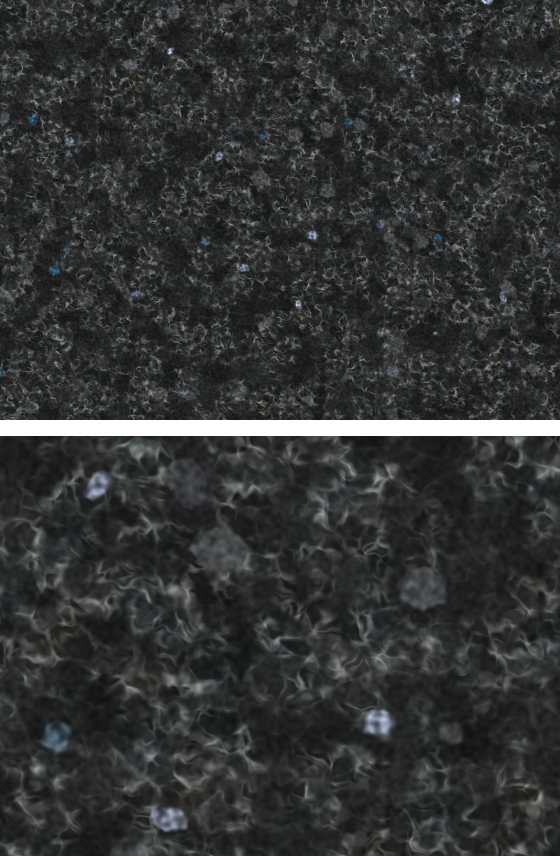
Top, the full canvas; bottom, a detail of the centre.
This texture is drawn by a Shadertoy shader. Its source:

```glsl
// Polished dark granite: black grains in a pale vein web, with grey and blue flakes.

vec2 hash2(vec2 p) {
    vec3 h = fract(p.xyx * vec3(0.1031, 0.1030, 0.0973));
    h += dot(h, h.yzx + 33.33);
    return fract((h.xx + h.yz) * h.zy);
}

float cornerSlope(vec2 cell, vec2 corner, vec2 f) {
    float angle = 6.2832 * hash2(cell + corner).x;
    return dot(vec2(cos(angle), sin(angle)), f - corner);
}

// Gradient noise, roughly -0.7 to 0.7
float noise(vec2 p) {
    vec2 i = floor(p), f = fract(p);
    vec2 u = f * f * f * (f * (f * 6.0 - 15.0) + 10.0);
    float low = mix(cornerSlope(i, vec2(0, 0), f), cornerSlope(i, vec2(1, 0), f), u.x);
    float high = mix(cornerSlope(i, vec2(0, 1), f), cornerSlope(i, vec2(1, 1), f), u.x);
    return mix(low, high, u.y);
}

// Cellular grains: x = gap to the nearest border, y = random value of the grain
vec2 grains(vec2 p) {
    vec2 cell = floor(p);
    float nearest = 9.0, second = 9.0, id = 0.0;
    for (int y = -1; y <= 1; y++)
    for (int x = -1; x <= 1; x++) {
        vec2 c = cell + vec2(x, y);
        float d = length(c + hash2(c) - p);
        if (d < nearest) {
            second = nearest;
            nearest = d;
            id = hash2(c + 71.0).x;
        } else second = min(second, d);
    }
    return vec2(second - nearest, id);
}

// Scattered ragged flakes: x = coverage, yz = random values of the flake
vec3 flakes(vec2 p, float scale, float density, float smallest, float largest) {
    vec2 q = p * scale;
    float soft = 0.035 + scale / iResolution.y;
    float ragged = 0.16 * noise(p * 70.0) + 0.12 * noise(p * 140.0);
    vec3 result = vec3(0);
    for (int y = -1; y <= 1; y++)
    for (int x = -1; x <= 1; x++) {
        vec2 c = floor(q) + vec2(x, y);
        vec2 pick = hash2(c + 13.0 + scale), tint = hash2(c + 47.0 + scale);
        vec2 d = q - c - hash2(c + 5.0 + scale);
        float turn = 6.2832 * tint.y;
        d = mat2(cos(turn), -sin(turn), sin(turn), cos(turn)) * d;
        d.y *= 1.0 + 0.6 * tint.x;
        float radius = mix(smallest, largest, pick.y);
        float cover = 1.0 - smoothstep(-soft, soft, length(d) - radius * (1.0 + 2.0 * ragged));
        cover *= step(pick.x, density);
        if (cover > result.x) result = vec3(cover, tint);
    }
    return result;
}

void mainImage(out vec4 fragColor, in vec2 fragCoord) {
    vec2 p = fragCoord / iResolution.y;

    // Grains lean down to the right and have crooked borders
    vec2 q = mat2(0.87, 0.5, -0.5, 0.87) * p;
    q = vec2(q.x * 0.78, q.y) + 3.0;
    q += 0.010 * vec2(noise(p * 38.0), noise(p * 38.0 + 31.0));
    q += 0.006 * vec2(noise(p * 95.0 + 9.0), noise(p * 95.0 + 57.0));
    vec2 coarse = grains(q * 44.0);
    vec2 fine = grains(q * 84.0 + 19.0);

    // Veins gather in patches and fade in and out
    float patches = smoothstep(-0.4, 0.3, noise(p * 13.0) + 0.7 * noise(p * 31.0 + 7.0));
    float broken = smoothstep(-0.3, 0.3, noise(p * 65.0 + 23.0));
    float coarseVein = 1.0 - smoothstep(0.03, 0.30, coarse.x);
    float fineVein = 1.0 - smoothstep(0.02, 0.40, fine.x);

    float tone = 0.104 + 0.05 * coarse.y * coarse.y + 0.055 * patches * fine.y;
    tone += 0.025 * noise(p * 5.0) + 0.035 * noise(p * 24.0 + 3.0);
    tone += 0.19 * coarseVein * (0.15 + 0.85 * patches) * (0.2 + 0.8 * broken);
    tone += 0.15 * fineVein * patches * broken;
    vec3 color = tone * vec3(0.965, 1.0, 0.99);
    color += 0.02 * patches * noise(p * 17.0 + 40.0) * vec3(-1.0, 0.4, 1.0);

    // Dull grey flakes, partly sunk in the stone
    vec3 dull = flakes(p, 16.0, 0.23, 0.10, 0.33);
    vec3 grey = mix(vec3(0.28, 0.29, 0.29), vec3(0.38, 0.39, 0.43), dull.y);
    grey *= 1.0 + 0.3 * noise(p * 110.0);
    color = mix(color, grey, dull.x * mix(0.25, 0.85, dull.z));

    // Few shiny flakes, blue to pale lilac, with a speckled face
    vec3 shiny = flakes(p + 4.0, 13.0, 0.085, 0.04, 0.19);
    vec3 glint = mix(vec3(0.18, 0.38, 0.50), vec3(0.60, 0.64, 0.74), smoothstep(0.1, 0.5, shiny.y));
    glint *= 0.95 + 1.1 * noise(p * 125.0 + 11.0);
    color = mix(color, glint, shiny.x * mix(0.4, 1.0, shiny.z));

    // Fine mineral grain
    color *= 1.0 + 0.34 * noise(p * 115.0 + 5.0) + 0.36 * noise(p * 185.0);
    fragColor = vec4(color, 1.0);
}
```
